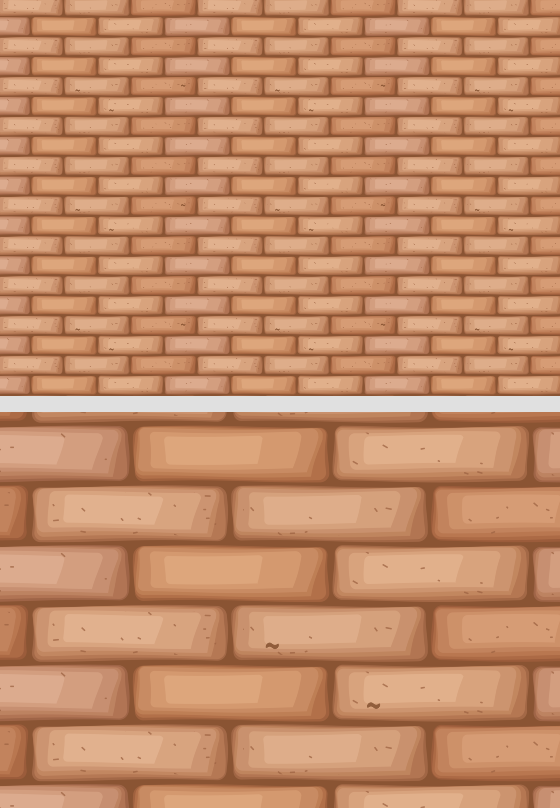
Top, the full canvas; bottom, a detail of the centre.
Reproduce this texture procedurally as a Shadertoy shader.

```glsl
// Cartoon brick wall: staggered clay bricks with bevelled tones, specks and chips.

const vec2 REPEATS = vec2(8.41, 19.88);     // bricks across, courses down
const float BRICK_ASPECT = 3.35;            // brick pitch over course pitch
const float TOP_SHIFT = 0.17;               // part of the top course cut off
const vec2 COURSE_SHIFT = vec2(0.953, 0.46); // even and odd course offsets
const float CORNER = 0.15;
const float WOBBLE = 0.018;
const float BEVEL_SLANT = 0.28;
const float SPECK_CELL = 0.23;
const float SPECK_CHANCE = 0.2;
const vec3 MORTAR = vec3(0.54, 0.33, 0.20);
const vec3 SPECK = vec3(0.62, 0.39, 0.26);
const vec3 CHIP = vec3(0.50, 0.30, 0.17);

// Tones from the outer rim to the highlight
const int LAYERS = 6;
const vec3 TONE[LAYERS] = vec3[LAYERS](
    vec3(0.63, 0.40, 0.27), vec3(0.70, 0.46, 0.32), vec3(0.75, 0.52, 0.37),
    vec3(0.79, 0.57, 0.43), vec3(0.835, 0.63, 0.485), vec3(0.87, 0.68, 0.54));

// Centre (xy) and half size (zw) of each tone, in course heights
const vec4 SHAPE[LAYERS] = vec4[LAYERS](
    vec4(0.0, 0.0, 1.63, 0.458), vec4(-0.01, 0.01, 1.60, 0.435),
    vec4(-0.03, 0.03, 1.55, 0.405), vec4(-0.05, 0.055, 1.50, 0.365),
    vec4(-0.09, 0.06, 1.27, 0.305), vec4(-0.28, 0.07, 0.83, 0.235));

// Three brick kinds for even courses, then three for odd courses
const vec3 TINT[6] = vec3[6](
    vec3(1.0), vec3(0.965, 0.90, 0.85), vec3(1.015, 1.02, 1.03),
    vec3(0.995, 0.955, 0.90), vec3(1.015, 1.015, 1.01), vec3(0.99, 0.985, 1.03));

float hash(vec2 p) {
    vec3 q = fract(vec3(p.xyx) * 0.1031);
    q += dot(q, q.yzx + 33.33);
    return fract((q.x + q.y) * q.z);
}

float roundBox(vec2 p, vec2 halfSize, float radius) {
    vec2 q = abs(p) - halfSize + radius;
    return length(max(q, 0.0)) + min(max(q.x, q.y), 0.0) - radius;
}

float cover(float dist, float pixel) {
    return 1.0 - smoothstep(-0.6 * pixel, 0.6 * pixel, dist);
}

// Distance to sparse short scratches, one at most per cell
float speckDistance(vec2 p, float seed) {
    vec2 cell = floor(p / SPECK_CELL);
    vec2 key = cell + 17.0 * seed + 40.0;
    if (hash(key) > SPECK_CHANCE) return 1.0;
    vec2 jitter = vec2(hash(key + 5.3), hash(key + 9.7)) - 0.5;
    vec2 q = p - (cell + 0.5 + 0.45 * jitter) * SPECK_CELL;
    float angle = 1.4 * (hash(key + 2.1) - 0.7);
    q = mat2(cos(angle), -sin(angle), sin(angle), cos(angle)) * q;
    return roundBox(q, vec2(0.018 + 0.035 * hash(key + 3.9), 0.013), 0.012);
}

vec3 brickColor(vec2 p, int kind, float row, float pixel) {
    float seed = float(kind);
    vec3 color = MORTAR;

    // Nested tones with uneven edges and a slanted right bevel
    for (int i = 0; i < LAYERS; i++) {
        float depth = float(i);
        vec2 q = p - SHAPE[i].xy;
        q += WOBBLE * vec2(sin(6.0 * p.y + seed * 2.3 + depth),
                           sin(1.7 * p.x + seed * 1.9 + 0.6 * depth));
        float d = roundBox(q, SHAPE[i].zw, CORNER - 0.015 * depth);
        if (i > 1) {
            float bevel = q.x - BEVEL_SLANT * q.y - SHAPE[i].z + 0.06;
            d = max(d, bevel);
        }
        color = mix(color, TONE[i] * TINT[kind], cover(d, pixel));
    }

    // Scratches on every kind but the smooth one
    if (kind != 3) {
        float inside = cover(roundBox(p, vec2(1.45, 0.36), 0.1), pixel);
        float scratch = cover(speckDistance(p, seed), pixel);
        color = mix(color, SPECK, 0.75 * inside * scratch);
    }

    // Larger chips in two courses out of six
    bool chipped = kind == 0 || kind == 1 || kind == 4;
    if (chipped && mod(row, 6.0) > 3.5) {
        vec2 q = p - (kind == 1 ? vec2(1.0, 0.03) : vec2(-0.96, -0.21));
        q.y += 0.02 * sin(35.0 * q.x);
        float chip = cover(roundBox(q, vec2(0.11, 0.035), 0.03), pixel);
        color = mix(color, CHIP, 0.8 * chip);
    }
    return color;
}

void mainImage(out vec4 fragColor, in vec2 fragCoord) {
    vec2 uv = fragCoord / iResolution.xy;
    float down = (1.0 - uv.y) * REPEATS.y + TOP_SHIFT;
    float row = floor(down);
    float odd = mod(row, 2.0);
    float along = uv.x * REPEATS.x - mix(COURSE_SHIFT.x, COURSE_SHIFT.y, odd);
    float column = floor(along);

    // Brick space: origin at the brick centre, y up, one unit per course
    vec2 p = vec2((along - column - 0.5) * BRICK_ASPECT, 0.5 - (down - row));
    int kind = int(mod(column, 3.0) + 3.0 * odd + 0.5);
    float pixel = REPEATS.y / iResolution.y;
    fragColor = vec4(brickColor(p, kind, row, pixel), 1.0);
}
```
